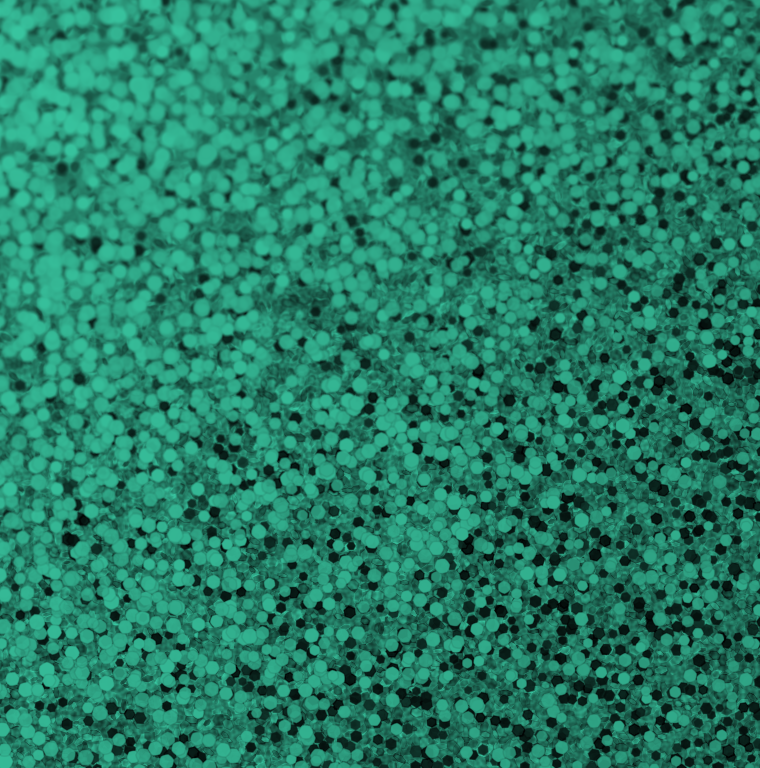
A WebGL 1 fragment shader for this texture:

```glsl
precision highp float;
// Draws a bed of green glitter: hexagonal flakes, sharp at lower right, melting into bokeh at upper left.

uniform vec2 u_resolution;

const vec3 TINT = vec3(0.285, 1.0, 0.81);   // colour of a flake of tone 1
const float DARK_TONE = 0.045;
const float MID_LOW = 0.27;
const float MID_HIGH = 0.64;
const float BRIGHT_LOW = 0.62;
const float BRIGHT_HIGH = 0.75;
const float MID_CELLS = 62.0;               // flakes per canvas height
const float DARK_CELLS = 66.0;
const float BRIGHT_CELLS = 50.0;
const float SHARP_EDGE = 0.0012;
const float BLURRED_EDGE = 0.0046;
const float GRAIN_SCALE = 170.0;
const float GRAIN_AMOUNT = 0.22;

const float MID = 0.0;
const float DARK = 1.0;
const float BRIGHT = 2.0;

vec3 hash3(vec3 p) {
  p = fract(p * vec3(0.1031, 0.1030, 0.0973));
  p += dot(p, p.yxz + 33.33);
  return fract((p.xxy + p.yxx) * p.zyx);
}

float cornerSlope(vec2 corner, vec2 offset) {
  float angle = 6.2832 * hash3(vec3(corner, 91.0)).x;
  return dot(vec2(cos(angle), sin(angle)), offset);
}

float gradientNoise(vec2 p) {
  vec2 i = floor(p);
  vec2 f = p - i;
  vec2 u = f * f * f * (f * (f * 6.0 - 15.0) + 10.0);
  vec2 e = vec2(1.0, 0.0);
  float low = mix(cornerSlope(i, f), cornerSlope(i + e, f - e), u.x);
  float high = mix(cornerSlope(i + e.yx, f - e.yx), cornerSlope(i + e.xx, f - e.xx), u.x);
  return mix(low, high, u.y);
}

float hexagon(vec2 p) {
  p = abs(p);
  return max(p.x, dot(p, vec2(0.5, 0.866)));
}

// Lighting and focus across the canvas
float blurAt(vec2 p) {
  return smoothstep(0.4, 1.15, 0.9 * p.y + 0.35 * (1.0 - p.x));
}

float lightAt(vec2 p) {
  return clamp(0.58 - 0.56 * p.x + 0.36 * p.y, 0.0, 1.0);
}

float darkChance(vec2 p) {
  float gloom = smoothstep(0.0, 1.0, 0.55 * p.x + 0.45 * (1.0 - p.y));
  return mix(0.04, 0.48, gloom) * (1.0 + 0.9 * gradientNoise(p * 13.0));
}

float brightChance(vec2 p) {
  return mix(0.12, 0.62, lightAt(p)) * (1.0 + 0.7 * gradientNoise(p * 11.0 + 40.0));
}

// Paints one jittered grid of flakes over the tone below
float paintFlakes(float tone, vec2 p, float cells, float layer, float kind) {
  float blur = blurAt(p);
  float light = lightAt(p);
  float soft = max(mix(SHARP_EDGE, BLURRED_EDGE, blur), 0.6 / u_resolution.y);
  for (int j = -1; j <= 1; j++) {
    for (int i = -1; i <= 1; i++) {
      vec2 cell = floor(p * cells) + vec2(float(i), float(j));
      vec3 place = hash3(vec3(cell, layer));
      vec3 look = hash3(vec3(cell, layer + 17.0));
      vec2 center = (cell + place.xy) / cells;
      float turn = 6.2832 * place.z;
      vec2 q = mat2(cos(turn), sin(turn), -sin(turn), cos(turn)) * (p - center);

      float chance = 1.0;
      float radius = mix(0.0045, 0.0085, look.z);
      float target = mix(MID_LOW, MID_HIGH, look.y);
      float opacity = 0.9;
      if (kind == DARK) {
        chance = darkChance(center);
        radius = mix(0.0052, 0.0076, look.z);
        target = DARK_TONE + 0.13 * look.y * look.y + 0.1 * blur;
      } else if (kind == BRIGHT) {
        chance = brightChance(center);
        radius = mix(0.006, 0.0088, look.z) * mix(0.95, 1.3, light);
        target = mix(BRIGHT_LOW, BRIGHT_HIGH, light) + 0.07 * (look.y - 0.5);
        opacity = mix(0.8, 1.0, look.y);
      } else {
        q.y *= 1.0 + 1.3 * look.x;
      }

      float roundness = kind == BRIGHT ? 0.5 + 0.5 * blur : blur;
      float d = radius - mix(hexagon(q), 0.97 * length(q), roundness);
      float present = kind == MID ? 1.0 : step(look.x, chance);
      tone = mix(tone, target, present * opacity * smoothstep(-soft, soft, d));

      // Lit or shaded rim, strongest in focus
      float rim = 1.0 - smoothstep(0.0, 1.6 * soft, abs(d));
      tone += present * rim * (1.0 - blur) * (kind == BRIGHT ? -0.06 : 0.26 * (place.z - 0.55));
    }
  }
  return tone;
}

void main() {
  vec2 p = gl_FragCoord.xy / u_resolution.y;
  float tone = 0.46;
  for (int k = 0; k < 3; k++) tone = paintFlakes(tone, p, MID_CELLS, 5.0 + 31.0 * float(k), MID);
  tone += GRAIN_AMOUNT * (1.0 - blurAt(p)) * gradientNoise(p * GRAIN_SCALE);
  tone *= mix(0.93, 1.12, lightAt(p));
  tone = paintFlakes(tone, p, DARK_CELLS, 120.0, DARK);
  for (int k = 0; k < 2; k++) tone = paintFlakes(tone, p, BRIGHT_CELLS, 160.0 + 37.0 * float(k), BRIGHT);
  gl_FragColor = vec4(TINT * clamp(tone, 0.02, 0.78), 1.0);
}
```
